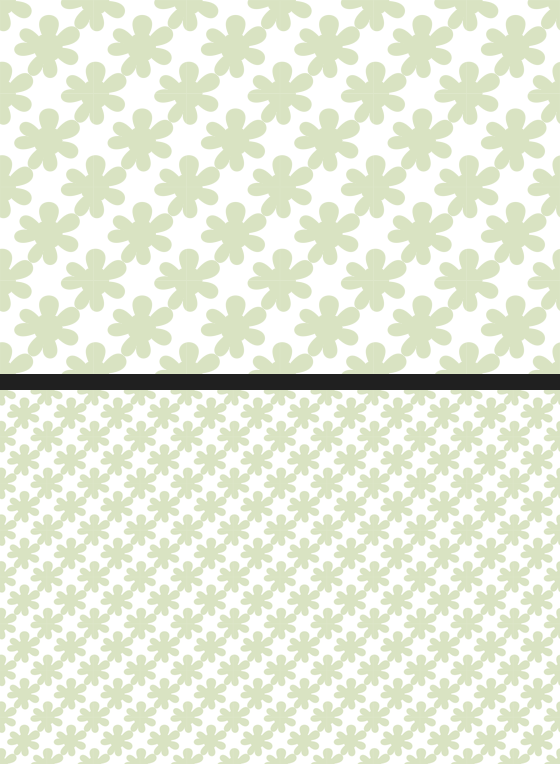
Top, the tile; bottom, the same tile 2 across and 2 down.
A Shadertoy shader for this pattern:

```glsl
// Seven-petalled pale green flowers on white, set in a half-drop repeat.
// Each flower is a union of egg-shaped petals and a core disc; two offset
// square lattices share one distance function, so the sheet tiles exactly.

#define REPEATS vec2(6.0, 4.0)      // whole cells across and down
#define CENTER vec2(0.516, 0.492)   // flower position inside its cell
#define CORE_RADIUS 0.155           // solid middle, in cells
#define EGG_TAPER 0.5               // how much petals narrow inward
#define EGG_MIDDLE 0.55             // petal middle as a share of its reach
#define SEAM_WIDTH 0.006            // hairline on cell borders, in cells
#define SEAM_STRENGTH 0.15
#define GREEN vec3(0.85, 0.89, 0.76)
#define PAPER vec3(1.0)

// Petals as (angle in degrees, reach, half width), in cells
const vec3 PETALS[7] = vec3[7](
    vec3( 88.0, 0.348, 0.104),
    vec3( 29.0, 0.375, 0.089),
    vec3(-24.0, 0.346, 0.081),
    vec3(-85.0, 0.327, 0.077),
    vec3(-123.0, 0.351, 0.070),
    vec3(-176.0, 0.364, 0.070),
    vec3( 150.0, 0.345, 0.071));

// Approximate signed distance to an egg pointing away from the origin
float petalDistance(vec2 p, vec3 petal) {
    float angle = radians(petal.x);
    vec2 axis = vec2(cos(angle), sin(angle));
    float halfLength = petal.y * (1.0 - EGG_MIDDLE);
    vec2 q = vec2(dot(p, axis) - petal.y * EGG_MIDDLE,
                  dot(p, vec2(-axis.y, axis.x)));
    float along = clamp(q.x / halfLength, -1.0, 1.0);
    vec2 radii = vec2(halfLength, 0.92 * petal.z * (1.0 + EGG_TAPER * along));
    float k0 = length(q / radii);
    float k1 = length(q / (radii * radii));
    return k0 * (k0 - 1.0) / max(k1, 1e-4);
}

float flowerDistance(vec2 p) {
    float d = length(p) - CORE_RADIUS;
    for (int i = 0; i < 7; i++) {
        d = min(d, petalDistance(p, PETALS[i]));
    }
    return d;
}

// Offset from the nearest point of a unit lattice
vec2 latticeOffset(vec2 p, vec2 origin) {
    return fract(p - origin + 0.5) - 0.5;
}

void mainImage(out vec4 fragColor, in vec2 fragCoord) {
    vec2 cell = fragCoord / iResolution.xy * REPEATS;
    float pixel = REPEATS.y / iResolution.y;

    // Two lattices, half a cell apart on both axes
    float d = min(flowerDistance(latticeOffset(cell, CENTER)),
                  flowerDistance(latticeOffset(cell, CENTER + 0.5)));
    float flower = 1.0 - smoothstep(-0.7 * pixel, 0.7 * pixel, d);

    // Faint pale hairlines where cells join
    vec2 border = abs(latticeOffset(cell, vec2(0.0)));
    float seamDistance = min(border.x, border.y) - 0.5 * SEAM_WIDTH;
    float seam = 1.0 - smoothstep(-0.5 * pixel, 0.5 * pixel, seamDistance);

    vec3 petalColor = mix(GREEN, PAPER, SEAM_STRENGTH * seam);
    fragColor = vec4(mix(PAPER, petalColor, flower), 1.0);
}
```
